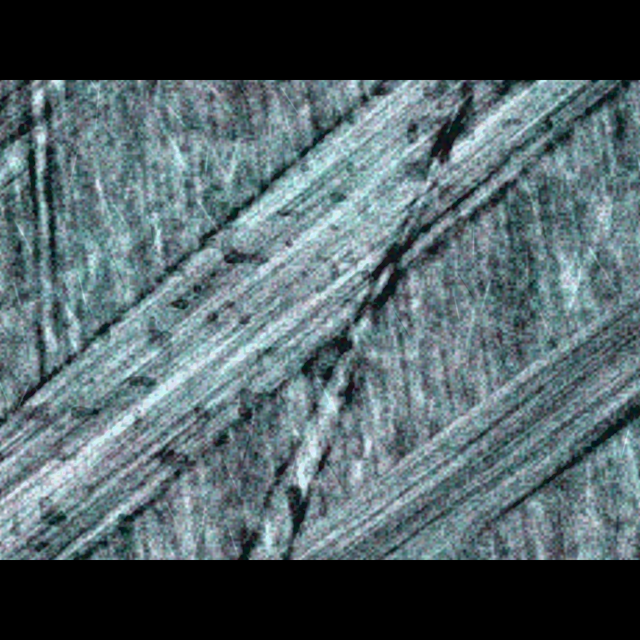
A three.js fragment shader for this texture:

```glsl
#define DARK vec3(0.05, 0.10, 0.11)
#define MID vec3(0.42, 0.515, 0.54)
#define LIGHT vec3(0.82, 0.92, 0.95)
#define WARM_TINT vec3(0.045, -0.025, -0.01)
#define FRAME_MARGIN 0.125
#define BAND_ANGLE 0.722
#define RIDGE_ANGLE 0.637
#define NEEDLE_TILT 0.13
#define NEEDLE_SPREAD 1.1
#define GRAIN_SCALE 230.0
#define GRAIN_AMOUNT 0.32

varying vec2 vUv;

float hash(vec2 p) {
  vec3 q = fract(p.xyx * 0.1031);
  q += dot(q, q.yzx + 33.33);
  return fract((q.x + q.y) * q.z);
}

float noise(vec2 p) {
  vec2 i = floor(p), f = fract(p);
  f = f * f * (3.0 - 2.0 * f);
  float low = mix(hash(i), hash(i + vec2(1.0, 0.0)), f.x);
  float high = mix(hash(i + vec2(0.0, 1.0)), hash(i + 1.0), f.x);
  return mix(low, high, f.y);
}

// Noise centred on zero
float wave(vec2 p) { return noise(p) - 0.5; }

float line(float d, float width) { return exp(-d * d / (width * width)); }

// Coordinates along and across a direction
vec2 turn(vec2 p, float angle) {
  float c = cos(angle), s = sin(angle);
  return vec2(c * p.x + s * p.y, c * p.y - s * p.x);
}

// Parallel polishing marks at three widths
float striae(vec2 q) {
  return 0.34 * wave(q * vec2(3.0, 55.0)) + 0.40 * wave(q * vec2(5.0, 120.0) + 7.0)
       + 0.30 * wave(q * vec2(14.0, 210.0) + 19.0);
}

// One layer of scattered, mostly upright scratches, bright or dark
float needles(vec2 p, float seed) {
  vec2 cell = floor(p);
  float sum = 0.0;
  for (int j = -1; j <= 1; j++) {
    for (int i = -1; i <= 1; i++) {
      vec2 id = cell + vec2(float(i), float(j));
      vec2 key = id + seed;
      vec2 centre = id + vec2(hash(key), hash(key + 31.7));
      float angle = NEEDLE_TILT + NEEDLE_SPREAD * (hash(key + 57.3) - 0.5);
      vec2 q = turn(p - centre, angle);
      float reach = mix(0.5, 0.95, hash(key + 83.1));
      float width = mix(0.025, 0.075, hash(key + 11.9));
      float taper = 1.0 - smoothstep(0.3 * reach, reach, abs(q.y));
      sum += taper * line(q.x, width) * (hash(key + 97.5) - 0.36);
    }
  }
  return sum;
}

float groundTone(vec2 p) {
  float tone = 0.46 + 0.24 * wave(p * 16.0) + 0.28 * wave(p * 65.0);
  for (int k = 0; k < 5; k++) {
    float layer = float(k);
    tone += 0.36 * needles(p * (6.5 + 3.2 * layer) + layer * 3.7, layer * 41.0);
  }
  tone += 0.35 * wave(turn(p, NEEDLE_TILT) * vec2(110.0, 9.0));
  // Older diagonal marks in the upper left
  float corner = smoothstep(0.58, 0.76, p.y - p.x);
  tone += corner * striae(turn(p, RIDGE_ANGLE));
  float upper = smoothstep(0.33, 0.37, p.y - 0.88 * p.x);
  tone += upper * 0.15 * line(p.y - 0.49 - 0.70 * p.x, 0.010);
  // Upright double scratch at the left
  float x = p.x - 0.10 + 0.05 * p.y + 0.004 * wave(p * 30.0);
  float upright = 0.16 * line(x, 0.006) + 0.18 * line(x - 0.037, 0.007)
    - 0.34 * line(x + 0.013, 0.006) - 0.30 * line(x - 0.014, 0.006);
  return tone + upper * upright * (0.6 + 0.8 * noise(p * 20.0));
}

// Broad polished band with ragged dark borders
float addBand(float tone, vec2 p) {
  vec2 q = turn(p, BAND_ANGLE);
  float v = q.y + 0.008 * wave(p * 22.0) + 0.005 * wave(p * 70.0);
  float inside = smoothstep(0.008, 0.016, v) * (1.0 - smoothstep(0.250, 0.257, v));
  float polished = 0.52 + striae(turn(p, BAND_ANGLE - 0.05)) + 0.13 * line(v - 0.15, 0.075)
    + 0.16 * wave(p * 9.0) - 0.24 * line(v - 0.041, 0.004) + 0.12 * line(v - 0.027, 0.006);
  polished -= 0.3 * smoothstep(0.72, 0.88, noise(p * 42.0));
  tone = mix(tone, polished, inside);
  float rough = 0.45 + noise(p * 35.0);
  tone -= 0.42 * rough * line(v - 0.256, 0.0075);
  return tone - 0.34 * rough * line(v - 0.008, 0.009);
}

// Stepped ridges at the lower right
float addRidges(float tone, vec2 p) {
  vec2 q = turn(p, RIDGE_ANGLE);
  float v = q.y + 0.004 * wave(p * 25.0);
  float inside = smoothstep(-0.328, -0.314, v) * (1.0 - smoothstep(-0.151, -0.145, v));
  float ridged = 0.47 + 0.9 * striae(q) + 0.30 * wave(vec2(q.x * 2.0, v * 32.0));
  ridged += 0.14 * line(v + 0.158, 0.008) - 0.22 * line(v + 0.19, 0.005);
  tone = mix(tone, ridged, inside);
  return tone - 0.36 * line(v + 0.255, 0.010) - 0.42 * line(v + 0.309, 0.011);
}

// Steep furrow crossing the band, with pits along it
float addFurrow(float tone, vec2 p) {
  float x = 0.91 * (p.x - 0.362 - 0.426 * p.y) + 0.012 * wave(p * 9.0) + 0.007 * wave(p * 45.0);
  float halfWidth = mix(0.029, 0.007, smoothstep(0.14, 0.72, p.y));
  float fade = 1.0 - 0.55 * smoothstep(0.60, 0.72, p.y);
  float rough = 0.4 + noise(p * 28.0);
  float core = 0.10 + 0.4 * wave(vec2(x * 120.0, p.y * 8.0));
  tone += core * line(x, halfWidth * 0.7);
  tone -= fade * rough * 0.44 * line(abs(x) - halfWidth, 0.0065);
  float pits = smoothstep(0.58, 0.78, noise(p * 26.0 + 4.0));
  return tone - 0.5 * pits * line(x, 0.038);
}

void main() {
  vec2 p = vUv;
  float tone = addFurrow(addRidges(addBand(groundTone(p), p), p), p);

  // Fine grain and soft falloff of the lamp
  vec2 g = p * GRAIN_SCALE;
  tone += GRAIN_AMOUNT * wave(g) + 0.14 * wave(p * 120.0);
  vec2 offCentre = p - vec2(0.47, 0.52);
  tone += 0.06 - 0.34 * dot(offCentre, offCentre);
  tone = clamp(tone, 0.0, 1.0);

  // Steel tones with coloured speckle
  vec3 color = mix(DARK, MID, min(2.0 * tone, 1.0));
  color = mix(color, LIGHT, max(2.0 * tone - 1.0, 0.0));
  color += WARM_TINT * (1.2 * wave(p * 7.0) + 2.6 * wave(p * 150.0 + 9.0));
  color += 0.10 * vec3(wave(g + 13.0), wave(g + 29.0), wave(g + 47.0));

  // Black bars above and below
  float edge = abs(p.y - 0.5) - (0.5 - FRAME_MARGIN);
  color *= 1.0 - smoothstep(-0.001, 0.001, edge);
  gl_FragColor = vec4(clamp(color, 0.0, 1.0), 1.0);
}
```
